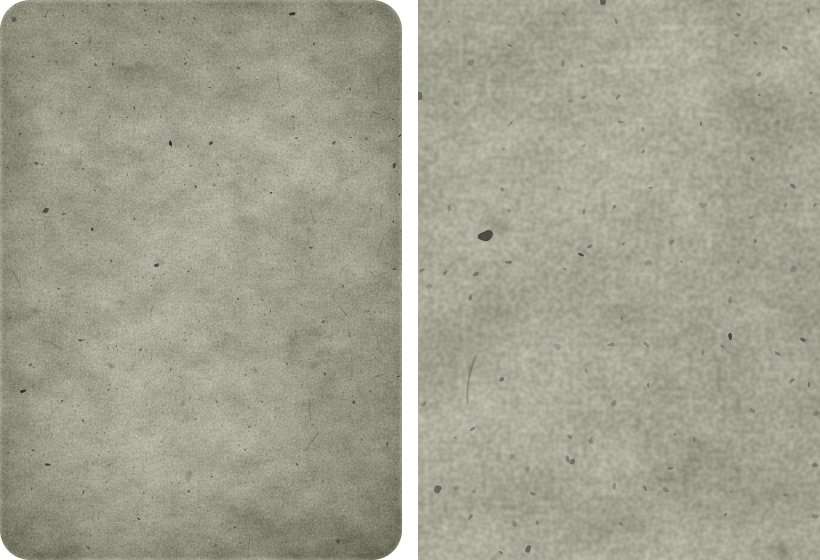
Left: the whole. Right: its middle third, enlarged.
Give the GLSL for this texture, as a WebGL 2 fragment shader.

```glsl
#version 300 es
precision highp float;

uniform vec2 u_resolution;
out vec4 fragColor;

const vec3 PAPER = vec3(0.658, 0.656, 0.594);
const vec3 INK = vec3(0.15, 0.16, 0.13);
const vec3 OLIVE = vec3(0.38, 0.37, 0.26);
const vec3 OUTSIDE = vec3(1.0);

vec2 hash2(vec2 p) {
  vec3 q = fract(p.xyx * vec3(0.1031, 0.1030, 0.0973));
  q += dot(q, q.yzx + 33.33);
  return fract((q.xx + q.yz) * q.zy);
}

mat2 rotation(float a) {
  return mat2(cos(a), sin(a), -sin(a), cos(a));
}

float cornerDot(vec2 cell, vec2 offset) {
  float a = 6.2832 * hash2(cell).x;
  return dot(vec2(cos(a), sin(a)), offset);
}

float gradientNoise(vec2 p) {
  vec2 i = floor(p), f = fract(p);
  vec2 w = f * f * f * (f * (f * 6.0 - 15.0) + 10.0);
  vec2 e = vec2(1.0, 0.0);
  float low = mix(cornerDot(i, f), cornerDot(i + e.xy, f - e.xy), w.x);
  float high = mix(cornerDot(i + e.yx, f - e.yx), cornerDot(i + e.xx, f - e.xx), w.x);
  return mix(low, high, w.y);
}

float fbm(vec2 p, int octaves, float gain) {
  float sum = 0.0, amp = 0.5;
  for (int i = 0; i < octaves; i++) {
    sum += amp * gradientNoise(p);
    p = rotation(0.6) * p * 2.03 + 17.3;
    amp *= gain;
  }
  return sum;
}

float roundedBox(vec2 p, vec2 halfSize, float radius) {
  vec2 q = abs(p) - halfSize + radius;
  return length(max(q, 0.0)) + min(max(q.x, q.y), 0.0) - radius;
}

// Ragged oval flecks, at most one in each grid cell
float flecks(vec2 p, float cells, float density, float radius, float blur, float seed) {
  vec2 g = p * cells, id = floor(g) + seed;
  vec2 place = hash2(id), kind = hash2(id + 71.0), form = hash2(id + 139.0);
  vec2 d = (fract(g) - mix(vec2(0.2), vec2(0.8), place)) / cells;
  d = rotation(6.2832 * form.x) * d * vec2(1.0, 1.0 + 1.2 * form.y);
  float r = radius * mix(0.45, 1.0, kind.y);
  float edge = length(d) + 0.7 * r * gradientNoise(p * 0.9 / radius);
  float shape = 1.0 - smoothstep(r - blur, r + blur, edge);
  return shape * step(kind.x, density) * mix(0.5, 1.0, form.y);
}

// Short bent hairlines, at most one in each grid cell
float scratches(vec2 p, float cells, float density, float width, float blur, float seed) {
  vec2 g = p * cells, id = floor(g) + seed;
  vec2 place = hash2(id), kind = hash2(id + 53.0), form = hash2(id + 97.0);
  vec2 d = fract(g) - mix(vec2(0.4), vec2(0.6), place);
  d = rotation(6.2832 * form.x) * d;
  d.y += (form.y - 0.5) * 1.2 * d.x * d.x;
  float halfLength = mix(0.06, 0.34, kind.y);
  d.x -= clamp(d.x, -halfLength, halfLength);
  float line = 1.0 - smoothstep(width - blur, width + blur, length(d) / cells);
  return line * step(kind.x, density) * mix(0.4, 1.0, place.y);
}

void main() {
  vec2 p = gl_FragCoord.xy / u_resolution.y;
  float px = 1.0 / u_resolution.y;
  vec2 halfSize = 0.5 * vec2(u_resolution.x / u_resolution.y, 1.0);
  float inset = -roundedBox(p - halfSize, halfSize, 0.054);

  // Clouded paper, rough blotches and crisp grain
  float clouds = fbm(p * vec2(3.0, 4.0) + 3.7, 3, 0.55);
  float mottle = fbm(p * vec2(14.0, 20.0) + 41.0, 5, 0.78);
  float blotches = smoothstep(0.1, 0.5, fbm(p * vec2(8.0, 12.0) + 150.0, 5, 0.7));
  float grain = gradientNoise(p * 190.0) + 1.4 * gradientNoise(p * 350.0 + 9.0);
  float fibres = gradientNoise(p * vec2(30.0, 240.0)) + gradientNoise(p * vec2(240.0, 30.0) + 60.0);
  float tone = 0.14 * clouds + 0.105 * mottle - 0.06 * blotches + 0.055 * grain + 0.014 * fibres;

  // Broad shading, dark borders and a thin pale rim
  float depth = max(inset, 0.0);
  float wear = 1.0 + 1.6 * fbm(p * 8.0 + 80.0, 4, 0.6);
  vec2 fromCentre = (p - halfSize) / halfSize;
  tone -= 0.085 * dot(fromCentre * fromCentre, vec2(0.7, 0.5));
  tone -= wear * 0.08 * exp(-depth / 0.04);
  tone -= wear * 0.05 * (1.0 - smoothstep(0.0, 0.22, p.y));
  tone += 0.07 * (1.0 - smoothstep(0.001, 0.008, depth));
  vec3 colour = PAPER + tone * vec3(1.0, 0.99, 1.03);
  colour += vec3(0.005, 0.0, -0.006) * fbm(p * 5.0 + 120.0, 3, 0.55);

  // Soft stains, pits and dust
  float stains = flecks(p, 8.0, 0.22, 0.009, 0.005, 11.0);
  float pits = flecks(p, 9.0, 0.28, 0.0054, 0.8 * px, 23.0);
  float specks = flecks(p, 22.0, 0.34, 0.003, 0.8 * px, 37.0);
  float dust = flecks(p, 60.0, 0.36, 0.0021, 0.8 * px, 59.0);
  colour = mix(colour, OLIVE, 0.4 * stains);
  colour = mix(colour, INK, max(max(0.95 * pits, 0.72 * specks), 0.38 * dust));

  // Dark hairs and pale scuffs
  float hairs = scratches(p, 17.0, 0.12, 0.0006, px, 83.0);
  float scuffs = scratches(p, 6.0, 0.3, 0.0007, px, 101.0);
  colour = mix(colour, INK, 0.38 * hairs);
  colour += 0.035 * scuffs;

  float cover = smoothstep(-0.7 * px, 0.7 * px, inset);
  fragColor = vec4(mix(OUTSIDE, colour, cover), 1.0);
}
```
